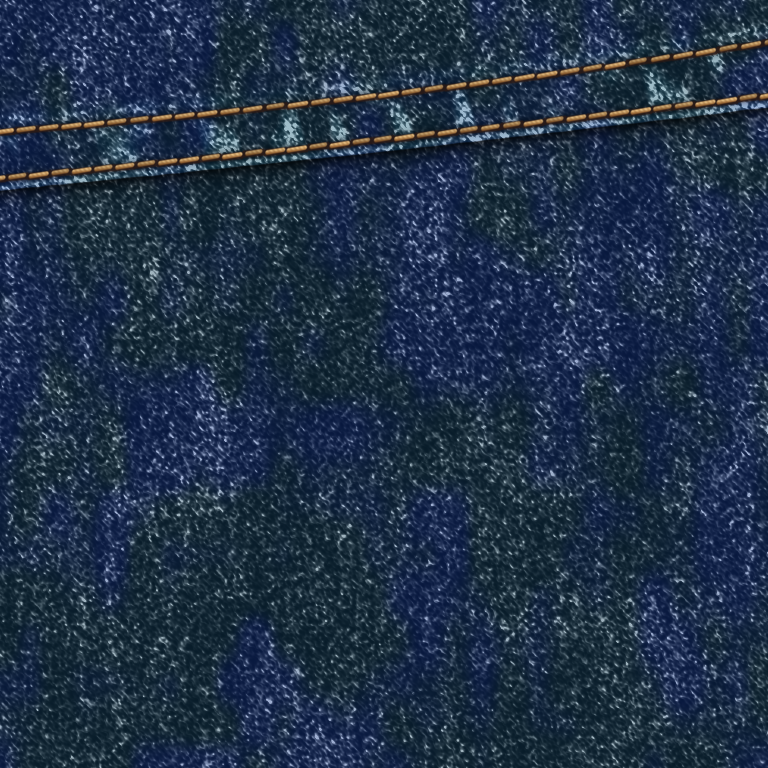
Give the GLSL for this texture, as a WebGL 2 fragment shader.

```glsl
#version 300 es
precision highp float;
// Dark blue denim crossed by a gently rising, double stitched seam.
// Layered value noise along the twill gives the speckled weave; the seam is
// built from distances to two curves, with worn ridges, puckers and thread.

uniform vec2 u_resolution;
out vec4 outColor;

const float TAU = 6.2831853;
const vec3 INDIGO = vec3(0.022, 0.092, 0.182);
const vec3 THREAD_LIGHT = vec3(0.86, 0.71, 0.48);
const vec3 THREAD_SHADE = vec3(0.55, 0.36, 0.18);
const vec3 THREAD_GAP = vec3(0.17, 0.10, 0.08);

float hash(vec2 cell) {
  vec3 q = fract(cell.xyx * vec3(0.1031, 0.1030, 0.0973));
  q += dot(q, q.yzx + 33.33);
  return fract((q.x + q.y) * q.z);
}

float valueNoise(vec2 p) {
  vec2 cell = floor(p);
  vec2 f = fract(p);
  f = f * f * (3.0 - 2.0 * f);
  float low = mix(hash(cell), hash(cell + vec2(1.0, 0.0)), f.x);
  float high = mix(hash(cell + vec2(0.0, 1.0)), hash(cell + 1.0), f.x);
  return mix(low, high, f.y);
}

// Noise centred on zero with a spread of about one.
float grain(vec2 p) {
  return (valueNoise(p) - 0.5) * 4.8;
}

// Soft bump of the given width around zero.
float ridge(float d, float width) {
  float k = d / width;
  return exp(-k * k);
}

// Height of a slightly bent seam line: start, slope and bend.
float seamLine(float x, float start, float slope, float bend) {
  return start + x * (slope + bend * x);
}

// Brightness of the weave: diagonal yarns, fine flecks, vertical slubs.
float weave(vec2 p) {
  vec2 diagonal = vec2(p.x + p.y, p.x - p.y);
  float yarn = grain(diagonal * vec2(250.0, 150.0) + 40.0);
  float fleck = grain(p * vec2(245.0, 225.0) + 7.0);
  float slub = grain(p * vec2(85.0, 9.0) + 90.0);
  float cloud = grain(p * 11.0 + 3.0);
  float rib = sin(TAU * (diagonal.x * 128.0 + 0.2 * fleck));
  return 0.64 * yarn + 0.56 * fleck + 0.38 * rib + 0.18 * slub + 0.13 * cloud;
}

// Slow drift between violet blue and green blue dye.
vec3 dyeShift(vec2 p) {
  float drift = valueNoise(p * vec2(9.0, 7.0) + 21.0) * 0.6
              + valueNoise(p * vec2(27.0, 18.0) + 5.0) * 0.4;
  float blue = smoothstep(0.32, 0.68, drift);
  return mix(vec3(0.004, 0.012, -0.025), vec3(0.002, -0.004, 0.055), blue);
}

// Lays one row of slanted stitches over the cloth; h is height above the row.
vec3 addStitches(vec3 cloth, float x, float h, float pitch, float seed, float px) {
  float count = x / pitch + seed;
  float id = floor(count);
  float along = (fract(count) - 0.5) * pitch;
  float jitter = hash(vec2(id, seed));
  h += (jitter - 0.5) * 0.0015;
  cloth = mix(cloth, THREAD_GAP, 0.88 * (1.0 - smoothstep(0.0030, 0.0062, abs(h + 0.0008))));
  float halfLength = pitch * (0.29 + 0.08 * jitter);
  vec2 q = vec2(along, h - 0.06 * along);
  q.x -= clamp(q.x, -halfLength, halfLength);
  float body = 1.0 - smoothstep(-px, px, length(q) - 0.0029);
  float twist = 0.5 + 0.5 * sin(TAU * (along * 170.0 + h * 110.0));
  float light = smoothstep(-0.003, 0.0015, h) * (0.65 + 0.35 * twist);
  vec3 thread = mix(THREAD_SHADE, THREAD_LIGHT, light) * (0.84 + 0.2 * jitter);
  return mix(cloth, thread, body);
}

void main() {
  vec2 p = gl_FragCoord.xy / u_resolution.y;
  float px = 1.0 / u_resolution.y;
  float upper = p.y - seamLine(p.x, 0.829, 0.075, 0.041);
  float lower = p.y - seamLine(p.x, 0.768, 0.095, 0.013);
  float edge = lower + 0.016 + 0.0015 * (valueNoise(p * vec2(60.0, 2.0)) - 0.5);

  // Worn areas: puckers between the rows, the top ridge and the folded edge.
  float inside = smoothstep(-0.002, 0.008, lower) * (1.0 - smoothstep(-0.008, 0.004, upper));
  float pucker = valueNoise(vec2(p.x * 36.0 + lower * 9.0, lower * 12.0));
  float wear = inside * (1.9 * smoothstep(0.45, 0.85, pucker) - 0.25);
  wear += ridge(upper - 0.013, 0.011) * (0.35 + 0.8 * valueNoise(vec2(p.x * 42.0, 3.0)));
  wear += 1.6 * ridge(edge - 0.0045, 0.0045);

  // Cloth colour, with pale flecks rising steeply out of the indigo.
  float tone = weave(p) + wear;
  float fleckLight = min(0.064 * exp(0.92 * tone), 0.60);
  vec3 color = INDIGO + dyeShift(p) + fleckLight * vec3(1.0, 1.0, 0.98);
  color += clamp(wear, 0.0, 1.5) * vec3(-0.005, 0.022, 0.026);

  // Shadow under the fold and grooves pressed in by the thread.
  float below = 1.0 - smoothstep(-px, px, edge);
  color *= 1.0 - 0.78 * below * exp(min(edge, 0.0) / 0.011);
  color *= 1.0 - 0.35 * ridge(upper, 0.009) - 0.35 * ridge(lower, 0.008);

  color = addStitches(color, p.x, upper, 0.0295, 0.35, px);
  color = addStitches(color, p.x, lower, 0.0280, 0.70, px);
  outColor = vec4(clamp(color, 0.0, 1.0), 1.0);
}
```
